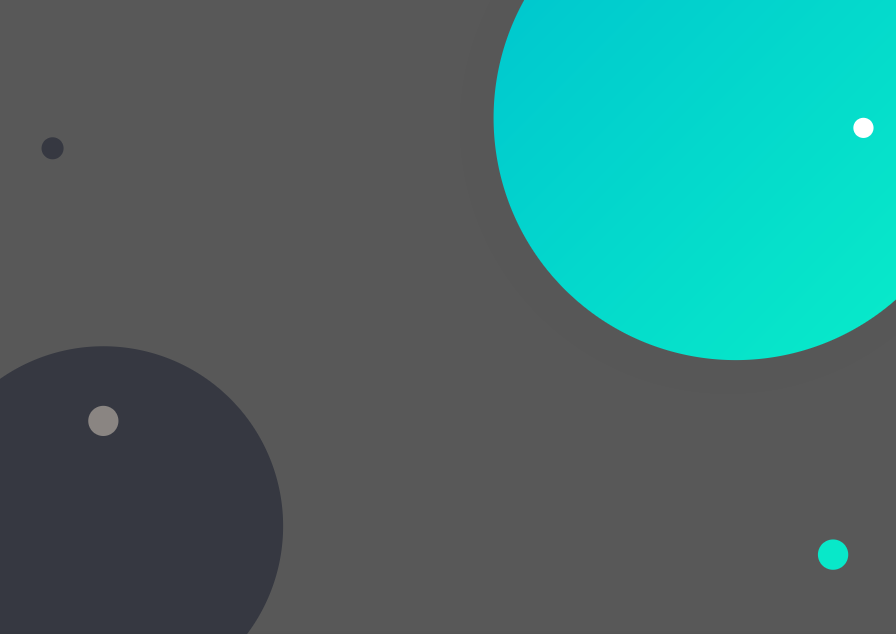
Reproduce this background procedurally as a WebGL 1 fragment shader.

```glsl
precision highp float;

uniform vec2 u_resolution;

// Colours
const vec3 BACKGROUND = vec3(0.347);
const vec3 SLATE = vec3(0.21, 0.22, 0.255);
const vec3 WARM_GREY = vec3(0.54, 0.52, 0.51);
const vec3 WHITE = vec3(1.0);
const vec3 CYAN = vec3(0.0, 0.785, 0.81);
const vec3 MINT = vec3(0.03, 0.91, 0.79);

// Discs as centre x, centre y, radius, in canvas heights
const vec3 LARGE_DISC = vec3(1.1605, 0.814, 0.382);
const vec3 CORNER_DISC = vec3(0.163, 0.1703, 0.2836);
const vec3 SLATE_DOT = vec3(0.0829, 0.7661, 0.0174);
const vec3 GREY_DOT = vec3(0.163, 0.3361, 0.0238);
const vec3 WHITE_DOT = vec3(1.3619, 0.7983, 0.0159);
const vec3 MINT_DOT = vec3(1.314, 0.1252, 0.0239);

// Faint shadow of the large disc and shade along the lower edge
const vec2 SHADOW_OFFSET = vec2(-0.012, -0.012);
const float SHADOW_WIDTH = 0.09;
const float SHADOW_STRENGTH = 0.02;
const float EDGE_HEIGHT = 0.008;
const float EDGE_STRENGTH = 0.025;

float discDistance(vec2 p, vec3 disc) {
  return length(p - disc.xy) - disc.z;
}

// Antialiased coverage of a disc
float discMask(vec2 p, vec3 disc) {
  return clamp(0.5 - discDistance(p, disc) * u_resolution.y, 0.0, 1.0);
}

// Diagonal gradient running from upper left to lower right
vec3 discGradient(vec2 p, vec3 disc) {
  float along = dot(p - disc.xy, normalize(vec2(1.0, -1.0))) / disc.z;
  return mix(CYAN, MINT, clamp(0.5 + 0.5 * along, 0.0, 1.0));
}

void main() {
  vec2 p = gl_FragCoord.xy / u_resolution.y;
  vec3 color = BACKGROUND;

  // Soft shadow
  float shadowDistance = discDistance(p - SHADOW_OFFSET, LARGE_DISC);
  float shadow = 1.0 - smoothstep(0.0, SHADOW_WIDTH, shadowDistance);
  color *= 1.0 - SHADOW_STRENGTH * shadow;

  // Large discs
  color = mix(color, discGradient(p, LARGE_DISC), discMask(p, LARGE_DISC));
  color = mix(color, SLATE, discMask(p, CORNER_DISC));

  // Small dots
  color = mix(color, SLATE, discMask(p, SLATE_DOT));
  color = mix(color, WARM_GREY, discMask(p, GREY_DOT));
  color = mix(color, WHITE, discMask(p, WHITE_DOT));
  color = mix(color, MINT, discMask(p, MINT_DOT));

  // Lower edge shade
  color *= 1.0 - EDGE_STRENGTH * (1.0 - smoothstep(0.0, EDGE_HEIGHT, p.y));

  gl_FragColor = vec4(color, 1.0);
}
```
